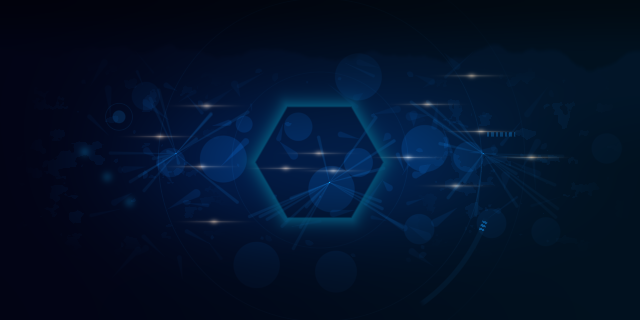
Give the GLSL for this background, as a Shadertoy shader.

```glsl
// Dark blue network backdrop: glowing hexagon, soft discs, orbits, shards and light flares.

const vec3 LEFT_NAVY = vec3(0.006, 0.014, 0.080);
const vec3 RIGHT_TEAL = vec3(0.004, 0.066, 0.120);
const vec3 GLOW_BLUE = vec3(0.003, 0.088, 0.215);
const vec3 DISC_BLUE = vec3(0.010, 0.125, 0.225);
const vec3 LINE_BLUE = vec3(0.030, 0.220, 0.340);
const vec3 HEX_CYAN = vec3(0.015, 0.330, 0.470);
const vec3 FLARE_WARM = vec3(0.620, 0.500, 0.360);
const vec2 HEX_CENTER = vec2(-0.002, -0.007);
const float HEX_APOTHEM = 0.174;
const float FLARE_LENGTH = 0.060;
const float ORBIT_RADIUS = 0.505;
const int SHARDS = 110;
const int SPOKES = 45;

// Disc centre in xy, radius in z; x spans -1..1, y spans -0.5..0.5.
const vec3 DISCS[16] = vec3[16](
    vec3(-0.544, 0.200, 0.044), vec3(-0.466, -0.008, 0.045), vec3(-0.302, 0.003, 0.073),
    vec3(-0.068, 0.104, 0.044), vec3(0.120, 0.260, 0.073), vec3(0.036, -0.091, 0.072),
    vec3(0.120, -0.008, 0.045), vec3(0.328, 0.036, 0.073), vec3(0.464, 0.010, 0.047),
    vec3(0.706, -0.224, 0.045), vec3(0.536, -0.198, 0.046), vec3(-0.198, -0.328, 0.072),
    vec3(0.050, -0.349, 0.065), vec3(0.896, 0.036, 0.047), vec3(-0.237, 0.112, 0.026),
    vec3(0.310, -0.216, 0.047));

const vec2 FLARES[13] = vec2[13](
    vec2(-0.354, 0.169), vec2(-0.500, 0.073), vec2(-0.370, -0.021), vec2(-0.331, -0.193),
    vec2(-0.107, -0.026), vec2(-0.003, 0.021), vec2(0.042, -0.034), vec2(0.276, 0.008),
    vec2(0.336, 0.174), vec2(0.474, 0.263), vec2(0.503, 0.089), vec2(0.424, -0.081),
    vec2(0.661, 0.008));

float hash(float n) { return fract(sin(n * 127.1) * 43758.5453); }
vec2 hash2(float n) { return vec2(hash(n), hash(n + 57.3)); }

float noise(vec2 p) {
    vec2 i = floor(p), f = fract(p);
    f = f * f * (3.0 - 2.0 * f);
    float n = i.x + i.y * 57.0;
    return mix(mix(hash(n), hash(n + 1.0), f.x), mix(hash(n + 57.0), hash(n + 58.0), f.x), f.y);
}

float fbm(vec2 p) {
    float sum = 0.0, weight = 0.5;
    for (int i = 0; i < 4; i++) {
        sum += weight * noise(p);
        p = p * 2.1 + 11.7;
        weight *= 0.5;
    }
    return sum;
}

float hexagonDistance(vec2 p, float apothem) {
    p = abs(p);
    const vec3 k = vec3(-0.8660254, 0.5, 0.5773503);
    p -= 2.0 * min(dot(k.xy, p), 0.0) * k.xy;
    p -= vec2(clamp(p.x, -k.z * apothem, k.z * apothem), apothem);
    return length(p) * sign(p.y);
}

// Segment that narrows from the given width at a to a point at b.
float taperedDistance(vec2 p, vec2 a, vec2 b, float width) {
    vec2 ab = b - a;
    float t = clamp(dot(p - a, ab) / dot(ab, ab), 0.0, 1.0);
    return length(p - a - ab * t) - width * (1.0 - t);
}

float fill(float d, float aa) { return 1.0 - smoothstep(-aa, aa, d); }
float ring(float r, float radius, float aa) { return fill(abs(r - radius) - 0.001, aa); }

void mainImage(out vec4 fragColor, in vec2 fragCoord) {
    float aa = 0.8 / iResolution.y;
    vec2 p = (fragCoord - 0.5 * iResolution.xy) / iResolution.y;
    float radius = length(p), angle = atan(p.y, p.x);

    // Base gradient and central glow
    vec3 color = mix(LEFT_NAVY, RIGHT_TEAL, smoothstep(-1.0, 1.0, p.x));
    color *= 1.0 - 0.4 * smoothstep(0.32, 0.50, p.y);
    float halo = exp(-pow(abs(p.x) / 0.58, 2.6) - pow(abs(p.y + 0.005) / 0.24, 2.0));
    float light = 0.17 + 0.83 * halo;
    color += GLOW_BLUE * halo;

    // Faint continents under a ragged coast, with broken debris at the sides
    float coast = 0.33 - 0.13 * fbm(vec2(p.x * 7.0 + 4.0, 2.0));
    float land = smoothstep(0.015, -0.005, p.y - coast - 0.05) * smoothstep(-0.05, 0.25, p.y);
    color += vec3(0.002, 0.016, 0.036) * land * smoothstep(-1.3, 0.5, p.x);
    float sides = smoothstep(0.25, 0.45, abs(p.x)) * smoothstep(0.98, 0.70, abs(p.x));
    float debris = smoothstep(0.58, 0.60, fbm(p * vec2(17.0, 24.0) + 40.0));
    debris *= sides * smoothstep(0.32, 0.15, abs(p.y));
    color += DISC_BLUE * 0.22 * debris;

    // Translucent discs, fading away from the middle
    for (int i = 0; i < 16; i++) {
        float d = length(p - DISCS[i].xy) - DISCS[i].z;
        color += DISC_BLUE * light * (0.62 * fill(d, aa) + 0.10 * fill(abs(d) - 0.001, aa));
    }

    // Scattered shards, every third one a small round dot
    for (int i = 0; i < SHARDS; i++) {
        float id = float(i);
        vec2 a = (hash2(id + 1.0) - 0.5) * vec2(1.50, 0.62);
        float dotShape = step(mod(id, 3.0), 0.5);
        vec2 b = a + (hash2(id + 91.0) - 0.5) * mix(0.18, 0.012, dotShape);
        float d = taperedDistance(p, a, b, 0.003 + 0.011 * hash(id + 7.0));
        color += DISC_BLUE * (0.25 + 0.35 * hash(id + 33.0)) * light * fill(d, aa);
    }

    // Spokes spreading from three hubs
    for (int i = 0; i < SPOKES; i++) {
        float id = float(i), side = mod(id, 3.0) - 1.0;
        vec2 hub = vec2(0.03 + side * 0.48, -0.07 + 0.09 * abs(side));
        vec2 tip = hub + (hash2(id + 211.0) - 0.5) * vec2(0.50, 0.42);
        float d = taperedDistance(p, tip, hub, 0.0045);
        color += LINE_BLUE * 0.36 * light * fill(d - 0.0006, aa);
    }

    // Orbits, side dial and tick marks
    float orbits = ring(radius, ORBIT_RADIUS, aa) + 0.5 * ring(radius, 0.275, aa);
    orbits += 0.6 * ring(radius, 0.64, aa) * step(0.0, p.x);
    color += LINE_BLUE * 0.38 * (0.2 + 0.8 * halo) * orbits;
    float dial = length(p - vec2(-0.628, 0.135));
    color += LINE_BLUE * (0.25 * ring(dial, 0.042, aa) + 0.40 * fill(dial - 0.020, aa));
    float band = fill(abs(radius - 0.55) - 0.008, aa) * fill(abs(angle + 0.65) - 0.30, 0.02);
    float arcTicks = step(0.5, fract(angle * 45.0)) * fill(abs(angle + 0.38) - 0.035, aa);
    color += LINE_BLUE * band * (0.15 + 0.9 * arcTicks);
    vec2 tickBox = abs(p - vec2(0.565, 0.080)) - vec2(0.045, 0.007);
    color += LINE_BLUE * 0.6 * fill(max(tickBox.x, tickBox.y), aa) * step(0.45, fract(p.x * 70.0));

    // Soft teal sparks on the left
    for (int i = 0; i < 3; i++) {
        vec2 spark = p - vec2(-0.735 + 0.07 * float(i), 0.025 - 0.078 * float(i));
        color += vec3(0.01, 0.11, 0.14) * exp(-dot(spark, spark) / 0.00028);
    }

    // Hexagon: slightly dim inside, sharp inner rim, cyan glow falling outward
    float hex = hexagonDistance(p - HEX_CENTER, HEX_APOTHEM);
    color *= mix(1.0, 0.86, fill(hex, aa));
    float rim = smoothstep(-0.005, 0.003, hex) * exp(-pow(max(hex, 0.0) / 0.026, 1.4));
    color = mix(color, HEX_CYAN, rim * 0.85);

    // Horizontal flares with a warm core
    for (int i = 0; i < 13; i++) {
        vec2 q = abs(p - FLARES[i]);
        float streak = exp(-q.x / FLARE_LENGTH - q.y / 0.0028) * smoothstep(0.15, 0.04, q.x);
        float core = exp(-dot(q, q * vec2(1.0, 2.0)) / 0.00016);
        color += FLARE_WARM * (0.62 * streak + 0.42 * core);
    }

    fragColor = vec4(color, 1.0);
}
```
